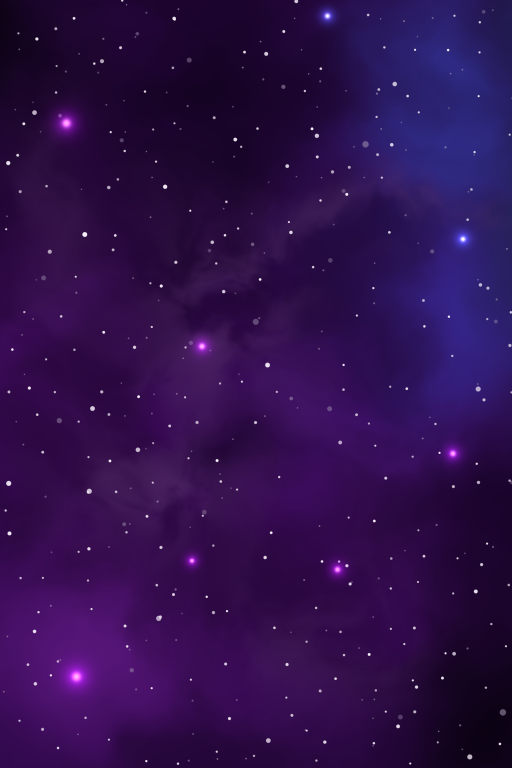
Reproduce this texture procedurally as a Shadertoy shader.

```glsl
float hash(vec2 p) {
    vec3 q = fract(vec3(p.xyx) * 0.1031);
    q += dot(q, q.yzx + 33.33);
    return fract((q.x + q.y) * q.z);
}

vec2 hash2(vec2 p) {
    return vec2(hash(p), hash(p + 57.3));
}

float noise(vec2 p) {
    vec2 i = floor(p), f = fract(p);
    f = f * f * (3.0 - 2.0 * f);
    float low = mix(hash(i), hash(i + vec2(1, 0)), f.x);
    float high = mix(hash(i + vec2(0, 1)), hash(i + vec2(1, 1)), f.x);
    return mix(low, high, f.y);
}

float fbm(vec2 p) {
    float sum = 0.0, amp = 0.5;
    for (int i = 0; i < 5; i++) {
        sum += amp * noise(p);
        p = mat2(1.6, 1.2, -1.2, 1.6) * p + 7.1;
        amp *= 0.48;
    }
    return sum;
}

// Soft elliptical cloud, 1 at its centre
float cloud(vec2 p, vec2 centre, vec2 size) {
    vec2 q = (p - centre) / size;
    return exp(-dot(q, q));
}

vec3 nebula(vec2 uv) {
    vec2 warp = vec2(fbm(uv * 6.0 + 3.0), fbm(uv * 6.0 + 21.0)) - 0.48;
    vec2 p = uv + 0.17 * warp;
    float mist = smoothstep(0.25, 0.7, fbm(p * 8.0 + 11.0));
    float wisp = smoothstep(0.25, 0.65, fbm(p * 15.0 + 40.0));

    const vec3 night = vec3(0.15, 0.025, 0.245);
    const vec3 plum = vec3(0.21, 0.035, 0.31);
    const vec3 orchid = vec3(0.37, 0.10, 0.51);
    const vec3 violet = vec3(0.34, 0.10, 0.56);
    const vec3 indigo = vec3(0.21, 0.15, 0.56);
    const vec3 blue = vec3(0.19, 0.21, 0.60);
    const vec3 teal = vec3(0.11, 0.18, 0.36);
    const vec3 dust = vec3(0.36, 0.21, 0.44);
    const vec3 shade = vec3(0.08, 0.01, 0.14);
    const vec3 ink = vec3(0.02, 0.005, 0.04);

    vec3 col = night;
    col = mix(col, plum, 0.85 * cloud(p, vec2(0.07, 0.52), vec2(0.17, 0.38)));
    col = mix(col, plum, 0.85 * cloud(p, vec2(0.28, 0.28), vec2(0.36, 0.28)));
    col = mix(col, shade, 0.80 * cloud(p, vec2(0.27, 0.87), vec2(0.12, 0.18)));
    col *= 0.84 + 0.3 * mist;

    // Bright gas
    col = mix(col, orchid, (0.3 + 0.45 * mist) * cloud(p, vec2(0.13, 0.16), vec2(0.13, 0.12)));
    col = mix(col, violet, (0.3 + 0.55 * mist) * cloud(p, vec2(0.48, 0.43), vec2(0.11, 0.07)));
    col = mix(col, blue, (0.6 + 0.35 * mist) * cloud(p, vec2(0.56, 0.85), vec2(0.11, 0.19)));
    col = mix(col, indigo, (0.5 + 0.4 * mist) * cloud(p, vec2(0.59, 0.56), vec2(0.11, 0.11)));
    col = mix(col, teal, 0.75 * cloud(p, vec2(0.70, 0.80), vec2(0.07, 0.28)));

    // Greyish dust wisps
    float band = cloud(p, vec2(0.30, 0.58), vec2(0.11, 0.13))
               + cloud(p, vec2(0.19, 0.37), vec2(0.13, 0.07))
               + cloud(p, vec2(0.46, 0.69), vec2(0.18, 0.04))
               + 0.6 * cloud(p, vec2(0.43, 0.19), vec2(0.10, 0.10))
               + 0.5 * cloud(p, vec2(0.08, 0.74), vec2(0.05, 0.18));
    col = mix(col, dust, 0.55 * min(band, 1.0) * wisp);

    // Dark hollows and corners
    col = mix(col, shade, 0.55 * cloud(p, vec2(0.32, 0.42), vec2(0.07, 0.04)));
    col = mix(col, ink, 0.92 * cloud(p, vec2(0.0, 0.94), vec2(0.11, 0.15)));
    col = mix(col, shade, 0.75 * cloud(p, vec2(0.66, 0.33), vec2(0.10, 0.09)));
    return mix(col, ink, 0.80 * cloud(p, vec2(0.67, 0.06), vec2(0.15, 0.14)));
}

// Coverage of round stars scattered one per chosen cell
float stars(vec2 uv, float cell, float chance, vec2 radii, float seed, float pixel) {
    vec2 id = floor(uv / cell);
    vec2 rnd = hash2(id + seed);
    vec2 pos = (id + 0.12 + 0.76 * hash2(id + seed + 91.7)) * cell;
    float radius = mix(radii.x, radii.y, rnd.y * rnd.y);
    float disc = 1.0 - smoothstep(radius - 0.7 * pixel, radius + 0.7 * pixel, length(uv - pos));
    return disc * step(rnd.x, chance) * mix(0.65, 1.0, hash(id + seed + 13.1));
}

// Halo fading from a hot core into a tinted rim
vec3 glow(float d, float radius, vec3 tint, vec3 core) {
    return tint * exp(-pow(d / radius, 1.3)) + core * exp(-pow(d / (0.4 * radius), 2.0));
}

void mainImage(out vec4 fragColor, in vec2 fragCoord) {
    float pixel = 1.0 / iResolution.y;
    vec2 uv = fragCoord * pixel;
    float aspect = iResolution.x * pixel;
    vec3 col = nebula(uv * vec2(0.667 / aspect, 1.0));

    // Star field: hazy discs, faint specks, small and large points
    const vec3 starWhite = vec3(0.97, 0.94, 0.98);
    const vec3 haze = vec3(0.62, 0.56, 0.68);
    col = mix(col, haze, 0.60 * stars(uv, 0.100, 0.35, vec2(0.0022, 0.0042), 5.0, pixel));
    col = mix(col, haze, 0.75 * stars(uv, 0.037, 0.30, vec2(0.0009, 0.0014), 170.0, pixel));
    col = mix(col, starWhite, stars(uv, 0.043, 0.58, vec2(0.0013, 0.0020), 310.0, pixel));
    col = mix(col, starWhite, stars(uv, 0.080, 0.50, vec2(0.0020, 0.0034), 530.0, pixel));

    // Glowing stars, bluer towards the upper right
    for (int i = 1; i <= 8; i++) {
        float n = float(i);
        vec2 place = fract(vec2(0.62, 0.70) + n * vec2(0.7549, 0.5698));
        float blueness = smoothstep(1.4, 1.55, place.x + place.y);
        vec3 tint = mix(vec3(0.55, 0.06, 0.72), vec3(0.26, 0.30, 0.85), blueness);
        vec3 core = mix(vec3(0.65, 0.60, 0.42), vec3(0.75, 0.75, 0.45), blueness);
        float radius = i % 4 == 2 ? 0.0125 : mix(0.006, 0.0085, hash(vec2(n, 4.0)));
        col += glow(length(uv - place * vec2(aspect, 1.0)), radius, tint, core);
    }
    fragColor = vec4(min(col, 1.0), 1.0);
}
```
